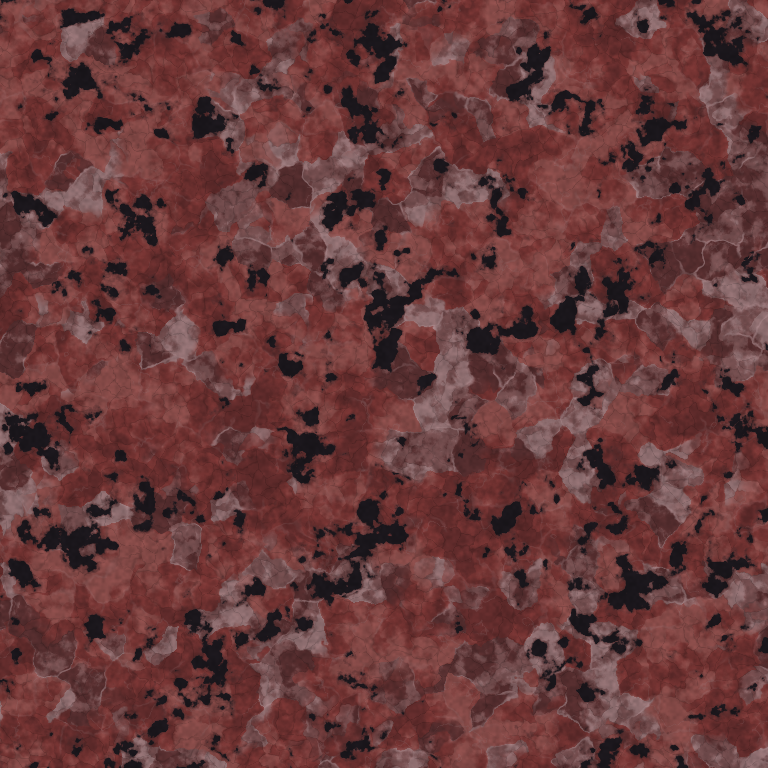
Write a WebGL 1 fragment shader that draws this texture.

```glsl
precision highp float;
uniform vec2 u_resolution;

#define GRAIN_SCALE 23.0
#define CHIP_SCALE 52.0
#define SPECK_SCALE 11.0
#define WARP 0.034
#define QUARTZ_LEVEL 0.60
#define SPECK_SIZE 0.36
#define RAGGEDNESS 1.15
#define GRIT 0.10

const vec3 DEEP_RED = vec3(0.37, 0.165, 0.165);
const vec3 MID_RED = vec3(0.445, 0.195, 0.19);
const vec3 LIGHT_RED = vec3(0.515, 0.285, 0.275);
const vec3 MAROON = vec3(0.32, 0.175, 0.18);
const vec3 MAUVE = vec3(0.44, 0.305, 0.31);
const vec3 PALE = vec3(0.55, 0.44, 0.45);
const vec3 BLACK = vec3(0.10, 0.085, 0.105);

vec2 hash2(vec2 p) {
  vec3 q = fract(vec3(p.xyx) * vec3(0.1031, 0.1030, 0.0973));
  q += dot(q, q.yzx + 33.33);
  return fract((q.xx + q.yz) * q.zy);
}

float noise(vec2 p) {
  vec2 i = floor(p), f = fract(p);
  f = f * f * (3.0 - 2.0 * f);
  float low = mix(hash2(i).x, hash2(i + vec2(1, 0)).x, f.x);
  float high = mix(hash2(i + vec2(0, 1)).x, hash2(i + vec2(1, 1)).x, f.x);
  return mix(low, high, f.y);
}

float fbm(vec2 p) {
  float sum = 0.0, weight = 0.5;
  for (int i = 0; i < 5; i++) {
    sum += weight * noise(p);
    p = mat2(1.6, 1.2, -1.2, 1.6) * p + 7.3;
    weight *= 0.5;
  }
  return sum;
}

// Cellular grains: two random values blended at the seams, and seam distance
vec3 grains(vec2 p) {
  vec2 cell = floor(p), ids = vec2(0.0);
  float total = 0.0, nearest = 9.0, second = 9.0;
  for (int y = -1; y <= 1; y++) {
    for (int x = -1; x <= 1; x++) {
      vec2 c = cell + vec2(x, y);
      float d = length(c + hash2(c) - p);
      float w = exp(-36.0 * d);
      ids += w * hash2(c + 71.7);
      total += w;
      second = min(second, max(d, nearest));
      nearest = min(nearest, d);
    }
  }
  return vec3(ids / total, second - nearest);
}

// Signed distance to scattered, randomly turned oval specks
float specks(vec2 p) {
  vec2 cell = floor(p);
  float best = 9.0;
  for (int y = -1; y <= 1; y++) {
    for (int x = -1; x <= 1; x++) {
      vec2 c = cell + vec2(x, y);
      vec2 shape = hash2(c + 23.1);
      vec2 d = p - c - hash2(c + 5.4);
      float a = 6.2832 * shape.x;
      d = mat2(cos(a), -sin(a), sin(a), cos(a)) * d * vec2(0.75, 1.35);
      best = min(best, length(d) - SPECK_SIZE * (shape.y - 0.22));
    }
  }
  return best;
}

void main() {
  vec2 p = gl_FragCoord.xy / u_resolution.y;
  vec2 warp = vec2(fbm(p * 32.0), fbm(p * 32.0 + 41.3)) - 0.48;
  vec2 q = p + WARP * warp;
  vec3 grain = grains(q * GRAIN_SCALE);
  vec3 chip = grains(q * CHIP_SCALE + 13.0);
  float cloud = fbm(p * 15.0 + 3.0);
  float detail = fbm(p * 75.0 + 19.0) - 0.48;

  // Red feldspar
  float tone = 0.36 * grain.x + 0.26 * chip.x + 0.9 * (cloud - 0.48) + 0.19 + 0.5 * detail;
  vec3 color = mix(DEEP_RED, MID_RED, smoothstep(0.18, 0.46, tone));
  color = mix(color, LIGHT_RED, smoothstep(0.42, 0.72, tone));

  // Clustered quartz, from dark maroon to pale grey
  float cluster = 0.62 * grain.y + 0.55 * noise(q * 9.0 + 31.0) + 0.12 * (chip.y - 0.5);
  float quartz = smoothstep(QUARTZ_LEVEL, QUARTZ_LEVEL + 0.09, cluster - 0.06);
  float grey = 0.7 * grain.x + 0.3 * chip.x + 0.9 * detail;
  vec3 stone = mix(MAROON, MAUVE, smoothstep(0.26, 0.5, grey));
  stone = mix(stone, PALE, smoothstep(0.58, 0.84, grey));
  color = mix(color, stone, 0.88 * quartz);

  // Pale chipped rims and fine hairline cracks
  float seam = 1.0 - smoothstep(0.01, 0.11, grain.z);
  float patchy = smoothstep(0.48, 0.72, noise(p * 38.0 + 8.0));
  color = mix(color, PALE * 1.12, seam * patchy * (0.16 + 0.5 * quartz));
  float crack = 1.0 - smoothstep(0.0, 0.018, abs(fbm(p * 24.0 + 57.0) - 0.48));
  color = mix(color, PALE, 0.22 * crack * patchy);
  float chipSeam = 1.0 - smoothstep(0.0, 0.12, chip.z);
  color *= 1.0 - 0.13 * chipSeam * (1.0 - patchy);

  // Ragged black mica with a dim margin
  float ragged = RAGGEDNESS * (fbm(p * 42.0 + 67.0) - 0.48);
  float mica = specks(p * SPECK_SCALE + 1.5 * warp) + ragged;
  color = mix(color, MAROON * 0.92, 0.6 * (1.0 - smoothstep(0.0, 0.17, mica)));
  color = mix(color, BLACK, 1.0 - smoothstep(-0.05, 0.035, mica));

  // Fine mineral grit
  float grit = noise(p * 230.0) - 0.5 + 1.4 * detail;
  color *= 1.0 + GRIT * 1.6 * grit;
  gl_FragColor = vec4(color, 1.0);
}
```
